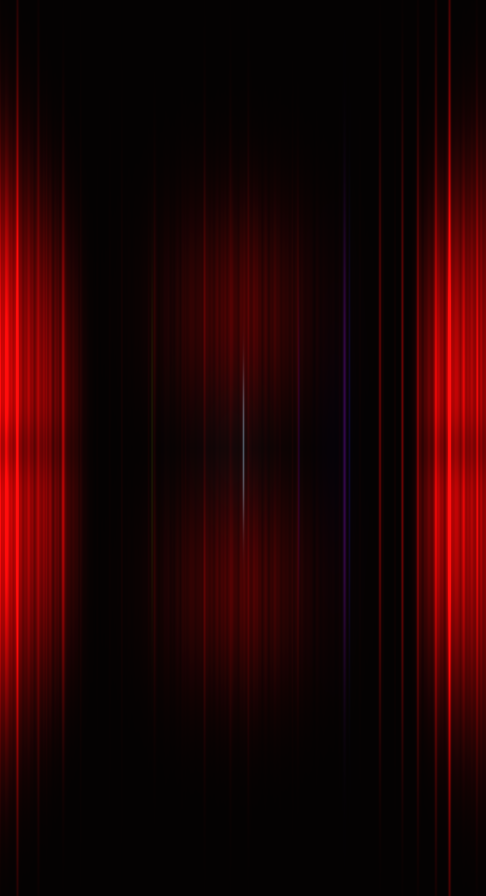
Give the GLSL for this background, as a Shadertoy shader.

```glsl
// Red light curtains on black: a bright glow at each side, two dim lobes between,
// all combed into vertical streaks by 1D gradient noise and crossed by thin rays.
// Everything mirrors about the horizontal middle, where the light dips slightly.

float hash(float n) {
    return fract(sin(n * 127.1 + 3.7) * 4375.85);
}

// 1D gradient noise, about -0.5 to 0.5
float gradientNoise(float x) {
    float cell = floor(x), f = x - cell;
    float a = (hash(cell) * 2.0 - 1.0) * f;
    float b = (hash(cell + 1.0) * 2.0 - 1.0) * (f - 1.0);
    return mix(a, b, f * f * f * (f * (f * 6.0 - 15.0) + 10.0));
}

float bell(float x, float width) {
    return exp(-x * x / (width * width));
}

// Vertical fade: full at the middle, gone past the given half height
float fade(float d, float halfHeight) {
    return exp(-pow(d / halfHeight, 3.0));
}

// Thin vertical ray, kept at least about a pixel wide
float ray(float x, float center, float width) {
    float pixel = 0.6 / iResolution.x;
    float w = max(width, pixel);
    return bell(x - center, w) * min(1.0, width / w + 0.3);
}

void mainImage(out vec4 fragColor, in vec2 fragCoord) {
    vec2 uv = fragCoord / iResolution.xy;
    float x = uv.x, d = abs(uv.y - 0.5);

    // Streak texture shared by all the glows
    float comb = 1.0 + 0.55 * gradientNoise(x * 75.0) + 0.65 * gradientNoise(x * 160.0 + 9.0);

    // Side glows, taller toward the outer edges
    float left = 0.45 * (1.0 - smoothstep(0.09, 0.20, x)) + 0.42 * bell(x, 0.05);
    float right = 0.58 * smoothstep(0.835, 0.92, x) + 0.10 * bell(x - 0.93, 0.04);
    float edge = min(x, 1.0 - x);
    float sides = (left + right) * fade(d, 0.30 - 0.45 * edge);
    sides *= 1.0 - 0.22 * bell(d, 0.035);

    // Dim lobes above and below the middle
    float lobes = 0.24 * bell(x - 0.49, 0.14) * bell(d - 0.15, 0.12);
    float red = (sides + lobes) * comb;

    // Main rays: position, strength, half height
    const vec3 rays[15] = vec3[15](
        vec3(0.012, 0.30, 0.30), vec3(0.036, 0.60, 0.43), vec3(0.079, 0.25, 0.38),
        vec3(0.130, 0.38, 0.30), vec3(0.318, 0.14, 0.27), vec3(0.421, 0.18, 0.32),
        vec3(0.474, 0.13, 0.33), vec3(0.511, 0.17, 0.32), vec3(0.613, 0.14, 0.26),
        vec3(0.782, 0.34, 0.32), vec3(0.828, 0.38, 0.33), vec3(0.860, 0.38, 0.36),
        vec3(0.897, 0.45, 0.40), vec3(0.925, 0.75, 0.48), vec3(0.981, 0.25, 0.36));
    for (int i = 0; i < 15; i++) {
        float dip = 1.0 - 0.5 * bell(d, 0.12) * step(0.2, rays[i].x) * step(rays[i].x, 0.7);
        red += rays[i].y * dip * ray(x, rays[i].x, 0.0026) * fade(d, rays[i].z);
    }

    // Scattered faint rays, brighter near the sides
    for (float i = 0.0; i < 32.0; i++) {
        float center = (i + hash(i + 40.0)) / 32.0;
        float strength = 0.05 + 0.22 * smoothstep(0.32, 0.48, abs(center - 0.5));
        red += strength * hash(i + 80.0) * ray(x, center, 0.002)
             * fade(d, 0.24 + 0.12 * hash(i + 120.0));
    }

    // Deep red, with a little orange heat in the brightest parts
    vec3 color = vec3(0.014, 0.009, 0.009);
    color += red * vec3(1.0, 0.008, 0.012) + vec3(0.0, 0.04, 0.03) * smoothstep(0.7, 1.2, red);

    // Cool accents: violet pair, olive ray, pale central glint
    color += vec3(0.17, 0.02, 0.26) * ray(x, 0.709, 0.003) * fade(d, 0.26);
    color += vec3(0.03, 0.02, 0.16) * ray(x, 0.719, 0.002) * fade(d, 0.24);
    color += vec3(0.05, 0.0, 0.14) * ray(x, 0.615, 0.002) * fade(d, 0.14);
    color += vec3(0.06, 0.08, 0.0) * ray(x, 0.313, 0.002) * fade(d, 0.18);
    color += vec3(0.22, 0.32, 0.36) * ray(x, 0.501, 0.002) * fade(d, 0.085);
    color += vec3(0.015, 0.015, 0.02) * bell(x - 0.48, 0.08) * bell(d, 0.08);
    color += vec3(0.0, 0.0, 0.02) * bell(x - 0.69, 0.04) * bell(d, 0.15);

    fragColor = vec4(clamp(color, 0.0, 1.0), 1.0);
}
```
